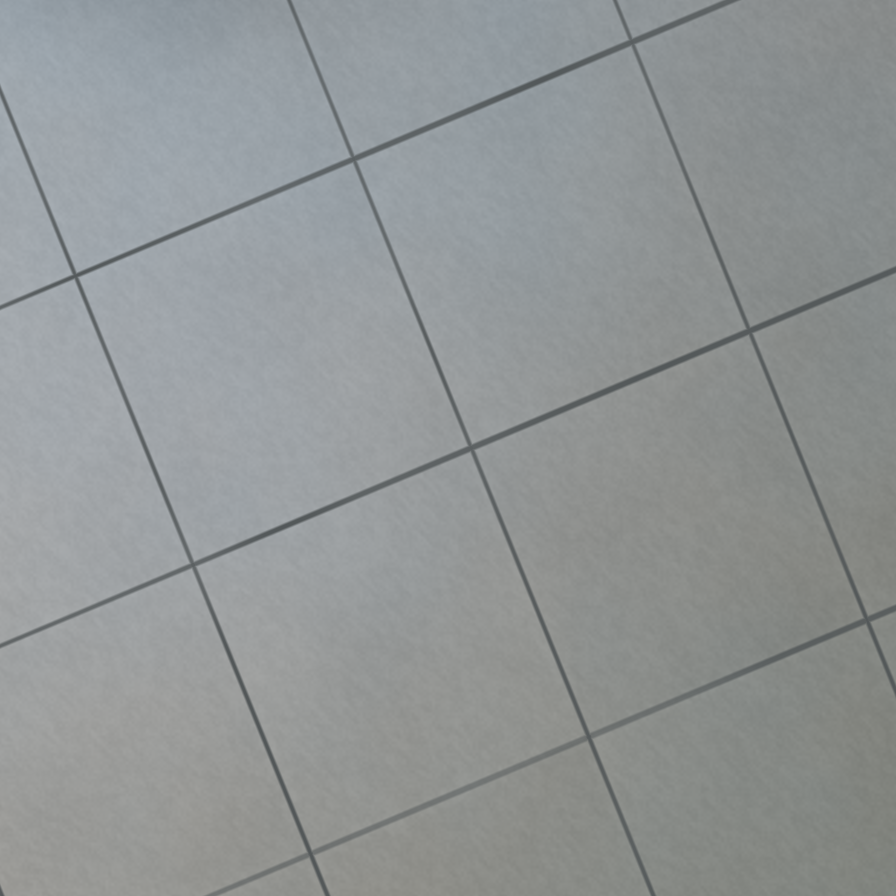
This texture is drawn by a Shadertoy shader. Its source:

```glsl
// Tilted grey floor tiles with thin dark joints, soft uneven light and fine grain.

const vec2 CROSSING   = vec2(0.526, 0.500);    // a joint crossing on the canvas
const vec2 TILE_RIGHT = vec2(0.3105, 0.1305);  // step to the next tile across
const vec2 TILE_UP    = vec2(-0.1312, 0.3225); // step to the next tile up

const vec3 LIGHT_TOP_LEFT     = vec3(0.615, 0.655, 0.685);
const vec3 LIGHT_TOP_RIGHT    = vec3(0.535, 0.555, 0.560);
const vec3 LIGHT_BOTTOM_LEFT  = vec3(0.605, 0.605, 0.590);
const vec3 LIGHT_BOTTOM_RIGHT = vec3(0.495, 0.505, 0.480);
const vec3 JOINT_COLOR        = vec3(0.310, 0.330, 0.335);

float hash(vec2 p) {
    vec3 q = fract(p.xyx * vec3(0.1031, 0.1030, 0.0973));
    q += dot(q, q.yzx + 33.33);
    return fract((q.x + q.y) * q.z);
}

float noise(vec2 p) {
    vec2 cell = floor(p), f = fract(p);
    f = f * f * (3.0 - 2.0 * f);
    return mix(mix(hash(cell), hash(cell + vec2(1, 0)), f.x),
               mix(hash(cell + vec2(0, 1)), hash(cell + vec2(1, 1)), f.x), f.y);
}

float fbm(vec2 p) {
    float sum = 0.0, amplitude = 0.5;
    for (int i = 0; i < 4; i++) {
        sum += amplitude * noise(p);
        p = mat2(1.6, 1.2, -1.2, 1.6) * p + 7.3;
        amplitude *= 0.5;
    }
    return sum / 0.9375;
}

float glow(vec2 p, vec2 center, vec2 radius) {
    vec2 d = (p - center) / radius;
    return exp(-dot(d, d));
}

// Light falling from the upper left, dimming to the lower right
vec3 floorLight(vec2 p) {
    vec2 t = clamp(p, 0.0, 1.0);
    vec3 color = mix(mix(LIGHT_BOTTOM_LEFT, LIGHT_BOTTOM_RIGHT, t.x),
                     mix(LIGHT_TOP_LEFT, LIGHT_TOP_RIGHT, t.x), t.y);
    color += vec3(0.038, 0.036, 0.046) * glow(p, vec2(0.25, 0.50), vec2(0.42, 0.38));
    color -= vec3(0.060, 0.065, 0.070) * glow(p, vec2(0.22, 1.04), vec2(0.22, 0.09));
    return color;
}

// Cloudy tint, short streaks and grain of the tile surface
vec3 surface(vec2 p, vec2 tile) {
    vec3 tint = vec3(-0.020, 0.004, 0.024) * (fbm(p * 5.0 + 3.0) - 0.5);
    float clouds = 0.030 * (fbm(p * 9.0 + tile * 4.7) - 0.5);
    vec2 slanted = vec2(p.x + p.y, p.y - p.x);
    float streaks = 0.022 * (noise(slanted * vec2(130.0, 60.0)) - 0.5);
    float grain = 0.018 * (noise(p * 310.0) - 0.5);
    float tileShade = 0.008 * (hash(tile + 40.0) - 0.5);
    return tint + clouds + streaks + grain + tileShade;
}

// Soft line coverage at a distance from its axis
float joint(float distanceToAxis, float halfWidth, float blur) {
    return 1.0 - smoothstep(halfWidth - blur, halfWidth + blur, distanceToAxis);
}

void mainImage(out vec4 fragColor, in vec2 fragCoord) {
    vec2 p = fragCoord / iResolution.y;
    float blur = max(0.0018, 0.8 / iResolution.y);

    // Tile coordinates: joints lie on the whole numbers
    vec2 grid = inverse(mat2(TILE_RIGHT, TILE_UP)) * (p - CROSSING);
    vec2 line = round(grid);
    vec2 d = abs(grid - line) * vec2(length(TILE_RIGHT), length(TILE_UP));

    // Wear: joints thin out to the left, the low cross joint is paler
    float wear = 0.82 + 0.25 * noise(grid * 3.0 + 20.0);
    float toRight = smoothstep(-0.1, 0.6, p.x);
    float rowStrength = mix(0.55, 0.92, smoothstep(-1.0, 0.0, line.y));
    rowStrength += 0.25 * (1.0 - smoothstep(-1.0, 0.0, line.y)) * smoothstep(0.6, 1.0, p.x);
    float across = joint(d.y, mix(0.0022, 0.0034, toRight), blur) * rowStrength;
    float upward = joint(d.x, mix(0.0025, 0.0021, p.y), blur) * mix(0.95, 0.82, p.y);
    float coverage = clamp(max(across, upward) * wear, 0.0, 1.0);

    // Dark dirt at the crossings and faint shine along the joints
    coverage = max(coverage, 0.85 * joint(length(d), 0.0036, 0.0022));
    float shine = 0.010 * joint(min(d.x, d.y), 0.008, 0.005);

    vec3 color = floorLight(p) + surface(p, floor(grid)) + shine;
    fragColor = vec4(mix(color, JOINT_COLOR, coverage), 1.0);
}
```
